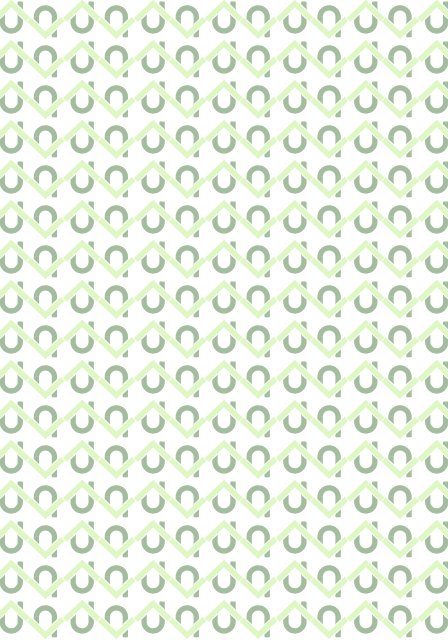
Write a WebGL 2 fragment shader that draws this pattern.

```glsl
#version 300 es
precision highp float;
// Draws rows of small houses: pale zigzag roofs over sage U shapes with a chimney, alternately upside down.
uniform vec2 u_resolution;
out vec4 outColor;

const vec3 PAPER = vec3(1.0);
const vec3 SAGE  = vec3(0.64, 0.74, 0.62);
const vec3 LIME  = vec3(0.87, 0.97, 0.77);

const float ROWS = 16.0;               // repeats down the canvas
const vec2  CELL = vec2(85.1, 48.0);   // size of one repeat in design units
const float FLIP_SHIFT = 41.0;         // offset of the inverted house
const float GAP = 1.2;                 // clear margin around the roof

float boxDistance(vec2 p, vec2 halfSize, float corner) {
  vec2 d = abs(p) - halfSize + corner;
  return length(max(d, 0.0)) + min(max(d.x, d.y), 0.0) - corner;
}

// Two sloping bars meeting at the apex; outerSide is the longer side.
float roofDistance(vec2 p, float halfWidth, float outerSide) {
  float reach = p.x * outerSide > 0.0 ? 20.8 : 20.0;
  vec2 along = normalize(vec2(1.0, -0.944));
  vec2 q = vec2(abs(p.x), p.y - 19.0);
  float across = abs(dot(q, vec2(-along.y, along.x))) - halfWidth;
  float beyond = dot(q, along) - reach / along.x;
  return max(across, beyond);
}

// A round bowl with a short left leg and a tall right leg.
float bowlDistance(vec2 p, float radius, float halfWidth) {
  vec2 q = p - vec2(0.0, -3.0);
  float arc = max(abs(length(q) - radius) - halfWidth, q.y);
  float leftLeg = boxDistance(q - vec2(-radius, 4.0), vec2(halfWidth, 4.2), 0.0);
  float rightLeg = boxDistance(q - vec2(radius, 11.25), vec2(halfWidth, 13.25), 1.2);
  return min(arc, min(leftLeg, rightLeg));
}

float coverage(float distanceToEdge, float pixel) {
  return 1.0 - smoothstep(-0.65 * pixel, 0.65 * pixel, distanceToEdge);
}

void main() {
  // Design units, centred across and measured from the bottom edge
  float pixel = ROWS * CELL.y / u_resolution.y;
  vec2 p = (gl_FragCoord.xy - vec2(0.5 * u_resolution.x, 0.0)) * pixel;
  float y = mod(p.y - 0.7, CELL.y) - 0.5 * CELL.y;

  float roof = 1e3;
  float bowl = 1e3;

  // Upright house, then its vertical mirror beside it
  for (int i = 0; i < 2; i++) {
    float flip = float(i);
    float side = 1.0 - 2.0 * flip;
    float x = mod(p.x - FLIP_SHIFT * flip + 0.5 * CELL.x, CELL.x) - 0.5 * CELL.x;
    vec2 local = vec2(x, y * side);
    roof = min(roof, roofDistance(local, 3.3, -side));
    bowl = min(bowl, bowlDistance(local, 10.8, 3.2));
  }

  // The roof sits in front, with a clear margin cut from the bowl
  vec3 color = mix(PAPER, SAGE, coverage(max(bowl, GAP - roof), pixel));
  color = mix(color, LIME, coverage(roof, pixel));
  outColor = vec4(color, 1.0);
}
```
